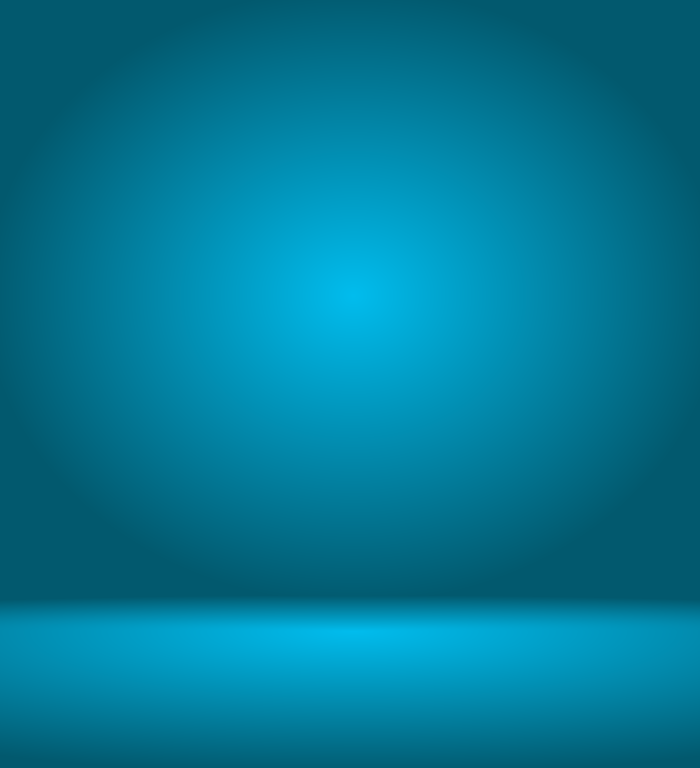
Give the GLSL for this background, as a Shadertoy shader.

```glsl
// An empty blue studio: a wide oval glow on the back wall above a lit floor.
// Both lights are linear elliptical falloffs; the floor light has a short
// upper radius, which forms the soft, slightly curved horizon.

const vec3 SHADE = vec3(0.008, 0.350, 0.432);
const vec3 LIGHT = vec3(0.004, 0.738, 0.930);

// 1 at the centre, falling evenly to 0 on the ellipse with the given radii.
float ellipseGlow(vec2 p, vec2 centre, vec2 radii) {
    return max(1.0 - length((p - centre) / radii), 0.0);
}

// Elliptical glow with separate radii above and below its centre.
float floorGlow(vec2 p, vec2 centre, float halfWidth, float above, float below) {
    float halfHeight = p.y > centre.y ? above : below;
    return ellipseGlow(p, centre, vec2(halfWidth, halfHeight));
}

void mainImage(out vec4 fragColor, in vec2 fragCoord) {
    vec2 uv = fragCoord / iResolution.xy;

    // Back wall
    float wall = ellipseGlow(uv, vec2(0.505, 0.615), vec2(0.525, 0.400));

    // Floor, brightest just below the horizon
    float ground = floorGlow(uv, vec2(0.505, 0.178), 1.0, 0.047, 0.187);

    fragColor = vec4(mix(SHADE, LIGHT, max(wall, ground)), 1.0);
}
```
